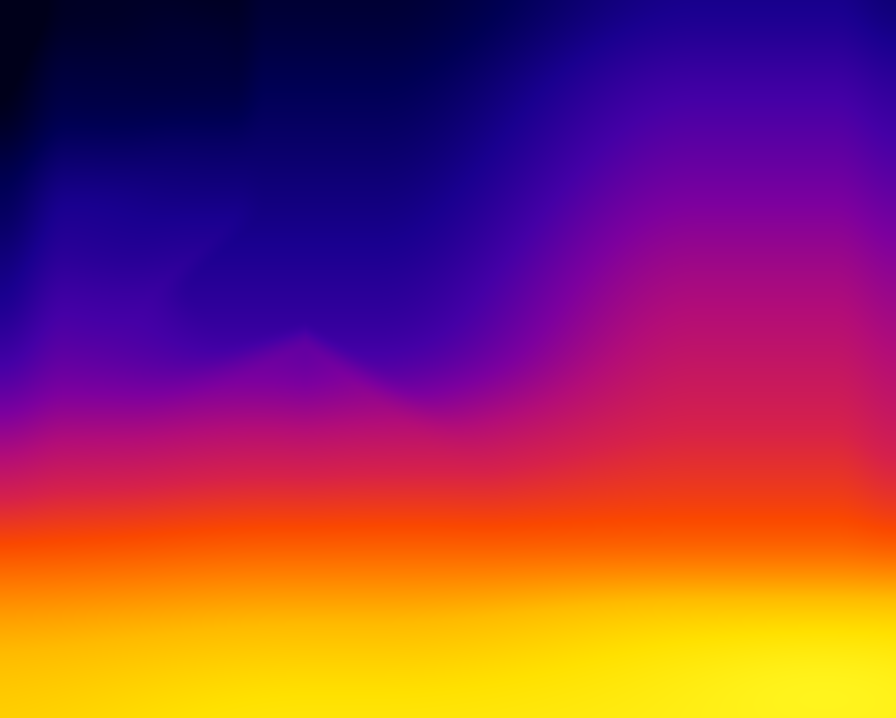
Reproduce this texture map procedurally as a Shadertoy shader.

```glsl
// Thermal gradient map: a yellow-hot floor cooling into violet and navy, with a soft ridge and a warm right side.

// Heat along the height, floor to top, in three zones
const float LEFT_HEAT[9] = float[9](0.95, 0.865, 0.69, 0.51, 0.35, 0.25, 0.165, 0.07, 0.02);
const float COLD_HEAT[9] = float[9](1.02, 0.905, 0.72, 0.53, 0.31, 0.22, 0.157, 0.10, 0.045);
const float WARM_HEAT[9] = float[9](1.05, 0.965, 0.735, 0.62, 0.54, 0.465, 0.375, 0.29, 0.195);

// Heat colours at steps of 0.1
const vec3 HEAT_RAMP[12] = vec3[12](
    vec3(0.00, 0.00, 0.10), vec3(0.00, 0.00, 0.33), vec3(0.10, 0.00, 0.56),
    vec3(0.27, 0.00, 0.65), vec3(0.49, 0.00, 0.62), vec3(0.70, 0.05, 0.47),
    vec3(0.84, 0.13, 0.29), vec3(0.98, 0.28, 0.00), vec3(1.00, 0.50, 0.00),
    vec3(1.00, 0.73, 0.00), vec3(1.00, 0.88, 0.00), vec3(1.00, 0.96, 0.12));

const vec2 WARM_SPAN = vec2(0.42, 0.78);
const vec2 RIDGE_PEAK = vec2(0.341, 0.535);
const vec2 RIDGE_SLOPES = vec2(0.50, 0.86);
const float RIDGE_HEAT = 0.075;
const vec2 HOTSPOT = vec2(0.92, 0.05);
const float HOTSPOT_HEAT = 0.06;
const float MOTTLE_SCALE = 9.0;
const float MOTTLE_HEAT = 0.018;

vec2 hashGradient(vec2 cell) {
    vec2 h = vec2(dot(cell, vec2(127.1, 311.7)), dot(cell, vec2(269.5, 183.3)));
    return 2.0 * fract(sin(h) * 43758.5) - 1.0;
}

float gradientNoise(vec2 p) {
    vec2 i = floor(p), f = fract(p);
    vec2 u = f * f * f * (f * (f * 6.0 - 15.0) + 10.0);
    vec2 e = vec2(0.0, 1.0);
    float low = mix(dot(hashGradient(i), f), dot(hashGradient(i + e.yx), f - e.yx), u.x);
    float high = mix(dot(hashGradient(i + e), f - e), dot(hashGradient(i + 1.0), f - 1.0), u.x);
    return mix(low, high, u.y);
}

// Catmull-Rom reading of one zone's heat
float profile(float heat[9], float y) {
    float s = clamp(y, 0.0, 1.0) * 8.0;
    int i = min(int(s), 7);
    float f = s - float(i);
    float a = heat[max(i - 1, 0)], b = heat[i];
    float c = heat[i + 1], d = heat[min(i + 2, 8)];
    return b + 0.5 * f * (c - a + f * (2.0 * a - 5.0 * b + 4.0 * c - d
             + f * (3.0 * (b - c) + d - a)));
}

vec3 heatColor(float heat) {
    float s = clamp(heat * 10.0, 0.0, 11.0);
    int i = min(int(s), 10);
    return mix(HEAT_RAMP[i], HEAT_RAMP[i + 1], s - float(i));
}

// Warm slope: crisp upper outline, fading downward and sideways
float ridge(vec2 p) {
    float dx = p.x - RIDGE_PEAK.x;
    float crest = RIDGE_PEAK.y - (dx < 0.0 ? -dx * RIDGE_SLOPES.x : dx * RIDGE_SLOPES.y);
    float depth = crest - p.y;
    float softness = 0.02 + 0.15 * abs(dx);
    float body = smoothstep(-softness, softness, depth) * exp(-max(depth, 0.0) * 11.0);
    float reach = smoothstep(-0.20, -0.02, dx) * (1.0 - smoothstep(0.03, 0.22, dx));
    return body * reach;
}

float heatField(vec2 p) {
    // Bent boundary between the left haze and the cold hollow
    float bend = 0.19 + 0.09 * smoothstep(0.58, 0.72, p.y)
               - 0.04 * (1.0 - smoothstep(0.43, 0.56, p.y));
    float blur = mix(0.20, 0.018, smoothstep(0.36, 0.62, p.y));
    float hollow = smoothstep(bend - blur, bend + blur, p.x);
    float warmth = smoothstep(WARM_SPAN.x, WARM_SPAN.y, p.x);

    float heat = mix(profile(LEFT_HEAT, p.y), profile(COLD_HEAT, p.y), hollow);
    heat = mix(heat, profile(WARM_HEAT, p.y), warmth);
    heat += RIDGE_HEAT * ridge(p);

    // Floor glow and cooler side edges
    vec2 glow = (p - HOTSPOT) / vec2(0.16, 0.08);
    heat += HOTSPOT_HEAT * exp(-dot(glow, glow));
    heat -= 0.075 * (1.0 - smoothstep(0.0, 0.075, p.x)) * smoothstep(0.2, 0.6, p.y);
    heat -= 0.035 * smoothstep(0.93, 1.0, p.x) * smoothstep(0.12, 0.4, p.y);

    // Faint mottling in the left haze
    float haze = (1.0 - hollow) * smoothstep(0.3, 0.6, p.y);
    return heat + MOTTLE_HEAT * haze * gradientNoise(p * MOTTLE_SCALE);
}

void mainImage(out vec4 fragColor, in vec2 fragCoord) {
    vec2 p = fragCoord / iResolution.xy;
    fragColor = vec4(heatColor(heatField(p)), 1.0);
}
```
